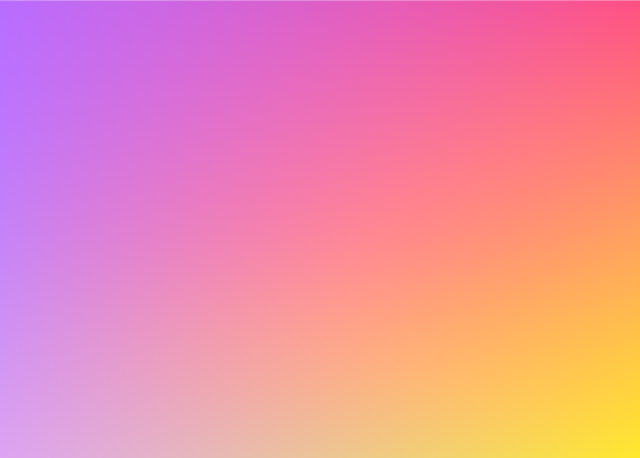
Reproduce this background procedurally as a WebGL 2 fragment shader.

```glsl
#version 300 es
precision highp float;
// A soft colour mesh from violet through pink and coral to yellow.
// Three vertical colour ramps are smoothed with cubic splines, then
// blended across by a parabola; a thin pale line runs along the top.

uniform vec2 u_resolution;
out vec4 outColor;

// Ramps run from the bottom edge to the top edge.
const vec3 LEFT_RAMP[5] = vec3[5](
    vec3(0.870, 0.640, 0.945), vec3(0.815, 0.575, 0.960),
    vec3(0.770, 0.510, 0.975), vec3(0.737, 0.460, 0.995),
    vec3(0.722, 0.424, 1.000));
const vec3 MIDDLE_RAMP[5] = vec3[5](
    vec3(0.925, 0.768, 0.590), vec3(0.985, 0.645, 0.570),
    vec3(0.980, 0.515, 0.625), vec3(0.930, 0.435, 0.705),
    vec3(0.868, 0.370, 0.780));
const vec3 RIGHT_RAMP[5] = vec3[5](
    vec3(1.000, 0.910, 0.180), vec3(1.000, 0.775, 0.275),
    vec3(1.000, 0.625, 0.375), vec3(1.000, 0.470, 0.450),
    vec3(1.000, 0.315, 0.515));

const vec3 LINE_COLOR = vec3(0.95, 0.85, 0.95);
const float LINE_WIDTH = 0.0035;
const float LINE_STRENGTH = 0.35;

// Catmull-Rom spline through the five evenly spaced ramp colours.
vec3 sampleRamp(vec3 ramp[5], float height) {
    float place = clamp(height, 0.0, 1.0) * 4.0;
    int i = min(int(place), 3);
    float t = place - float(i);
    vec3 a = ramp[i];
    vec3 b = ramp[i + 1];
    vec3 before = i > 0 ? ramp[max(i - 1, 0)] : 2.0 * a - b;
    vec3 after = i < 3 ? ramp[min(i + 2, 4)] : 2.0 * b - a;
    vec3 slopeA = 0.5 * (b - before);
    vec3 slopeB = 0.5 * (after - a);
    vec3 bend = 3.0 * (b - a) - 2.0 * slopeA - slopeB;
    vec3 twist = 2.0 * (a - b) + slopeA + slopeB;
    return a + t * (slopeA + t * (bend + t * twist));
}

// Parabola through the left, middle and right colours.
vec3 blendAcross(vec3 left, vec3 middle, vec3 right, float x) {
    return left * 2.0 * (x - 0.5) * (x - 1.0)
         + middle * 4.0 * x * (1.0 - x)
         + right * 2.0 * x * (x - 0.5);
}

void main() {
    vec2 uv = gl_FragCoord.xy / u_resolution;

    // Colour mesh
    vec3 color = blendAcross(sampleRamp(LEFT_RAMP, uv.y),
                             sampleRamp(MIDDLE_RAMP, uv.y),
                             sampleRamp(RIGHT_RAMP, uv.y), uv.x);

    // Pale line on the top edge
    float line = smoothstep(1.0 - LINE_WIDTH, 1.0 - 0.4 * LINE_WIDTH, uv.y);
    color = mix(color, LINE_COLOR, LINE_STRENGTH * line);

    outColor = vec4(clamp(color, 0.0, 1.0), 1.0);
}
```
